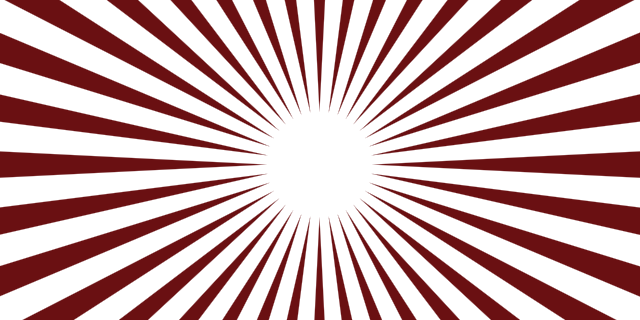
Reproduce this background procedurally as a Shadertoy shader.

```glsl
// Sunburst: dark red wedges radiate around a clear white disc.
// The plane is folded into equal angular sectors; each holds one straight-sided
// wedge whose tip sits on the disc, antialiased by its overlap with the pixel.

const vec3  PAPER_WHITE = vec3(1.0);
const vec3  RAY_RED     = vec3(0.415, 0.063, 0.069);
const vec2  CENTER      = vec2(0.4992, 0.4857); // fraction of the canvas
const float RAY_COUNT   = 36.0;
const float TIP_RADIUS  = 0.163;                // in canvas heights
const float RAY_SLOPE   = 0.0492;               // half width gained per unit length
const float EDGE_PIXELS = 1.2;                  // softness of the edges
const float TAU         = 6.2831853;

// Fold the plane so that every ray lies along the positive x axis.
vec2 foldSectors(vec2 p, float count) {
    float sector = TAU / count;
    float angle = atan(p.y, p.x);
    angle -= sector * floor(angle / sector + 0.5);
    return length(p) * vec2(cos(angle), sin(angle));
}

// Share of a soft pixel covered by the wedge at folded position q.
float rayCoverage(vec2 q, float softness) {
    float halfWidth = max(RAY_SLOPE * (q.x - TIP_RADIUS), 0.0);
    float upper = min(q.y + 0.5 * softness, halfWidth);
    float lower = max(q.y - 0.5 * softness, -halfWidth);
    return clamp((upper - lower) / softness, 0.0, 1.0);
}

void mainImage(out vec4 fragColor, in vec2 fragCoord) {
    vec2 p = (fragCoord - CENTER * iResolution.xy) / iResolution.y;
    float softness = EDGE_PIXELS / iResolution.y;

    float ray = rayCoverage(foldSectors(p, RAY_COUNT), softness);
    fragColor = vec4(mix(PAPER_WHITE, RAY_RED, ray), 1.0);
}
```
